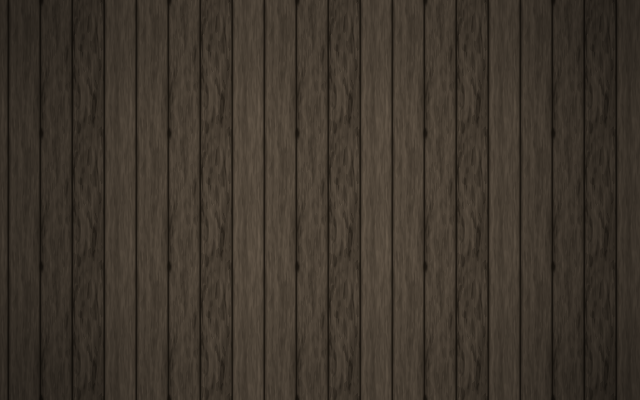
Reproduce this texture procedurally as a Shadertoy shader.

```glsl
// Dark weathered wooden planks: twenty upright boards with fine grain, stains and shaded borders

const float TAU = 6.2831853;

vec3 hash3(vec2 p) {
    vec3 k = vec3(dot(p, vec2(127.1, 311.7)), dot(p, vec2(269.5, 183.3)), dot(p, vec2(419.2, 371.9)));
    return fract(sin(k) * 4375.85);
}

// Smooth cellular noise: random tones blended by distance, wrapping after one tile
float cellTone(vec2 tile, vec2 cells) {
    vec2 p = tile * cells, id = floor(p);
    float sum = 0.0, total = 0.0;
    for (int j = -1; j <= 1; j++)
    for (int i = -1; i <= 1; i++) {
        vec2 cell = id + vec2(i, j);
        vec3 rnd = hash3(mod(cell, cells) + cells * 0.37);
        vec2 d = cell + rnd.xy - p;
        float weight = exp(-7.0 * dot(d, d));
        sum += weight * rnd.z;
        total += weight;
    }
    return sum / total;
}

void mainImage(out vec4 fragColor, in vec2 fragCoord) {
    vec2 uv = fragCoord / iResolution.xy;

    // Four different boards form a tile, repeated 5 x 3 times
    float x = uv.x * 20.0 - 0.26;
    float across = fract(x);
    float boardX = mod(x, 4.0);
    int board = int(boardX);
    vec2 tile = vec2(x * 0.25, uv.y * 3.0);
    float seed = float(board) * 1.7;
    float stain = vec4(0.15, 0.6, 1.0, 0.05)[board];

    // Nearly straight fibres, from broad bands to hairlines
    vec2 grain = tile;
    grain.x += 0.0025 * sin(TAU * tile.y + seed) + 0.001 * sin(TAU * 3.0 * tile.y + seed * 2.0);
    float coarse = cellTone(grain, vec2(16.0, 2.0));
    float medium = cellTone(grain, vec2(46.0, 3.0));
    float fine = cellTone(grain, vec2(84.0, 7.0));
    float hair = cellTone(grain, vec2(96.0, 24.0));
    float tone = 0.80 + vec4(0.0, -0.02, -0.04, 0.04)[board];
    tone += 0.10 * (coarse - 0.5) + 0.14 * (medium - 0.5);
    tone += 0.20 * (fine - 0.5) + 0.13 * (hair - 0.5);

    // Long arched growth rings
    float centred = across - 0.5 + 0.06 * sin(TAU * tile.y + seed);
    float rings = 11.0 * centred * centred + 1.2 * sin(TAU * tile.y + seed * 2.0) + 0.8 * coarse;
    tone += (0.012 + 0.03 * stain) * sin(TAU * rings);

    // Narrow dark stains and short flecks
    float blotch = cellTone(grain + 0.31, vec2(32.0, 6.0));
    float fleck = cellTone(grain + 0.67, vec2(52.0, 14.0));
    tone -= 0.20 * stain * smoothstep(0.58, 0.85, blotch);
    tone -= 0.17 * stain * smoothstep(0.62, 0.88, fleck);

    // A knot on the edge of the second board
    vec2 knot = vec2((boardX - 1.03) / 0.09, (fract(tile.y + 0.5) - 0.5) / 0.05);
    tone -= 0.4 * (1.0 - smoothstep(0.3, 1.2, length(knot)));

    // Thin gaps with a soft shadow and a faint lit edge
    float edge = min(across, 1.0 - across);
    float pixel = 20.0 / iResolution.x;
    tone += 0.05 * exp(-pow((across - 0.11) / 0.04, 2.0));
    tone *= 0.78 + 0.22 * smoothstep(0.0, 0.12, edge);
    tone *= mix(0.25, 1.0, smoothstep(0.018 - 0.5 * pixel, 0.018 + pixel, edge));

    // Darker borders, level across the wrap
    vec2 border = cos(0.5 * TAU * uv);
    border *= border;
    border *= border;
    float light = 1.0 - 0.32 * border.x - 0.13 * border.y;

    vec3 wood = mix(vec3(0.07, 0.053, 0.033), vec3(0.37, 0.323, 0.27), clamp(tone, 0.0, 1.2));
    fragColor = vec4(wood * light, 1.0);
}
```
